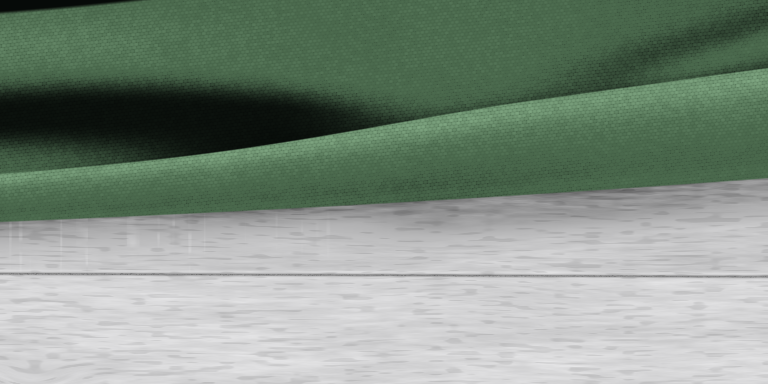
Reproduce this texture procedurally as a WebGL 2 fragment shader.

```glsl
#version 300 es
precision highp float;
// Folded green woven cloth lying over pale grey wooden planks.

uniform vec2 u_resolution;
out vec4 outColor;

const vec3 CLOTH_DARK = vec3(0.025, 0.04, 0.03);
const vec3 CLOTH_MID = vec3(0.29, 0.41, 0.30);
const vec3 CLOTH_LIGHT = vec3(0.54, 0.70, 0.55);
const vec3 WOOD = vec3(0.84, 0.84, 0.845);

float hash(vec2 p) {
  return fract(sin(dot(p, vec2(127.1, 311.7))) * 43758.545);
}

float noise(vec2 p) {
  vec2 i = floor(p), f = fract(p);
  f = f * f * (3.0 - 2.0 * f);
  float low = mix(hash(i), hash(i + vec2(1, 0)), f.x);
  float high = mix(hash(i + vec2(0, 1)), hash(i + vec2(1, 1)), f.x);
  return mix(low, high, f.y);
}

float fbm(vec2 p) {
  float sum = 0.0, amp = 0.5;
  for (int i = 0; i < 4; i++) {
    sum += amp * noise(p);
    p = p * 2.03 + 17.3;
    amp *= 0.5;
  }
  return sum;
}

float bell(float d, float width) {
  return exp(-d * d / (width * width));
}

float below(float edge, float v, float soft) {
  return 1.0 - smoothstep(edge - soft, edge + soft, v);
}

// Outlines of the front roll
float hemEdge(float x) { return 0.422 + 0.04 * x + 0.0085 * x * x; }
float rollEdge(float x) {
  return 0.547 + x * mix(0.08, 0.138, smoothstep(0.0, 1.4, x));
}

// Staggered threads with uneven brightness
float weave(vec2 p) {
  vec2 q = vec2(p.x + 0.08 * p.y, p.y - 0.11 * p.x) / vec2(0.0115, 0.0085);
  q.x += 0.5 * mod(floor(q.y), 2.0);
  vec2 f = fract(q) - 0.5;
  float thread = 1.0 - 3.2 * dot(f, f);
  return (thread - 0.47) * 0.55 + (hash(floor(q)) - 0.5) * 0.4;
}

vec3 clothColor(float light, vec2 p) {
  light += weave(p) * (0.03 + 0.26 * light);
  light += (fbm(p * 9.0) - 0.47) * 0.10 * light;
  vec3 c = mix(CLOTH_DARK, CLOTH_MID, smoothstep(0.0, 0.5, light));
  return mix(c, CLOTH_LIGHT, clamp(light * 2.0 - 1.0, 0.0, 1.0));
}

float upperLight(vec2 p) {
  float x = p.x, y = p.y;
  float light = 0.50 + 0.12 * bell(y - 0.89, 0.08) * below(0.45, x, 0.45);
  light -= 0.07 * smoothstep(1.2, 2.0, x);
  // Deep hollow on the left, lit again beside the roll
  float hollow = below(0.772 + 0.07 * x - 0.11 * x * x, y, 0.055);
  hollow *= below(1.0, x, 0.30);
  float bounce = below(0.625, y, 0.055) * below(0.36, x, 0.36);
  light *= 1.0 - 0.86 * hollow * (1.0 - 0.80 * bounce);
  // Diagonal ridge and valley on the right
  float ridge = y - 0.79 - 0.30 * (x - 1.68);
  float side = smoothstep(1.55, 1.85, x);
  light += 0.14 * bell(ridge, 0.035) * side;
  light -= 0.15 * bell(ridge - 0.065, 0.05) * smoothstep(1.3, 1.7, x);
  // Contact shade behind the roll
  float gap = max(y - rollEdge(x), 0.0);
  return light * (1.0 - 0.40 * exp(-gap * 28.0) * smoothstep(0.3, 0.8, x));
}

float rollLight(vec2 p) {
  float low = hemEdge(p.x);
  float t = clamp((p.y - low) / (rollEdge(p.x) - low), 0.0, 1.0);
  float light = mix(0.40, 0.60, smoothstep(0.0, 0.85, t));
  light += 0.20 * bell(t - 0.92, 0.17) + 0.07 * bell(t - 0.06, 0.08);
  return light - 0.06 * bell(p.x - 1.1, 0.35) * (1.0 - t);
}

vec3 woodColor(vec2 p, float px) {
  float seam = 0.287 - 0.004 * p.x;
  float upper = smoothstep(seam - px, seam + px, p.y);
  // Grain bends around two knots
  vec2 knotA = (p - vec2(1.15, 0.375)) / vec2(0.25, 0.06);
  vec2 knotB = (p - vec2(0.09, 0.0)) / vec2(0.12, 0.05);
  float bend = 0.025 * exp(-dot(knotA, knotA)) + 0.04 * exp(-dot(knotB, knotB));
  vec2 q = vec2(p.x, p.y + bend + 0.025 * noise(p * vec2(2.5, 4.0)) + upper * 3.0);
  float broad = fbm(q * vec2(3.0, 26.0)) - 0.47;
  float fine = fbm(q * vec2(14.0, 120.0)) - 0.47;
  float pores = smoothstep(0.62, 0.85, noise(q * vec2(22.0, 170.0)));
  float shade = 1.0 + 0.12 * broad + 0.13 * fine - 0.07 * pores;
  shade -= 0.10 * bell(p.y - 0.12 - 0.02 * sin(p.x * 5.0), 0.018) * bell(p.x - 1.45, 0.35) * (0.6 + 2.0 * broad);
  // Upright saw marks on the upper plank
  float column = noise(vec2(p.x * 75.0, p.y * 5.0));
  float marks = smoothstep(0.76, 0.95, column) * below(0.85, p.x, 0.25);
  shade += upper * marks * 0.10 * (noise(p * vec2(30.0, 60.0)) - 0.2);
  // Cloth shadow, stained darker along the grain
  float gap = max(hemEdge(p.x) - p.y, 0.0);
  float streak = clamp(1.0 + 1.4 * broad + 1.2 * fine, 0.3, 1.6);
  shade -= upper * (0.36 * exp(-gap * 24.0) * streak + 0.05);
  shade -= upper * 0.13 * bell(gap - 0.05, 0.05) * smoothstep(0.8, 1.2, p.x) * streak;
  // Seam groove with a pale lip
  shade -= 0.34 * bell(p.y - seam, 0.0035);
  shade += 0.06 * bell(p.y - seam - 0.008, 0.004);
  return WOOD * shade;
}

void main() {
  vec2 p = gl_FragCoord.xy / u_resolution * vec2(2.0, 1.0);
  float px = 1.0 / u_resolution.y;
  vec3 color = woodColor(p, px);
  vec3 upper = clothColor(upperLight(p), p);
  // Dark gap above the far edge of the cloth
  float farEdge = 0.966 + 0.07 * p.x + 0.06 * p.x * p.x;
  upper = mix(upper, CLOTH_DARK, smoothstep(-0.006, 0.006, p.y - farEdge));
  vec3 roll = clothColor(rollLight(p), p);
  vec3 cloth = mix(roll, upper, smoothstep(-px, px, p.y - rollEdge(p.x)));
  color = mix(color, cloth, smoothstep(-px, px, p.y - hemEdge(p.x)));
  outColor = vec4(clamp(color, 0.0, 1.0), 1.0);
}
```
